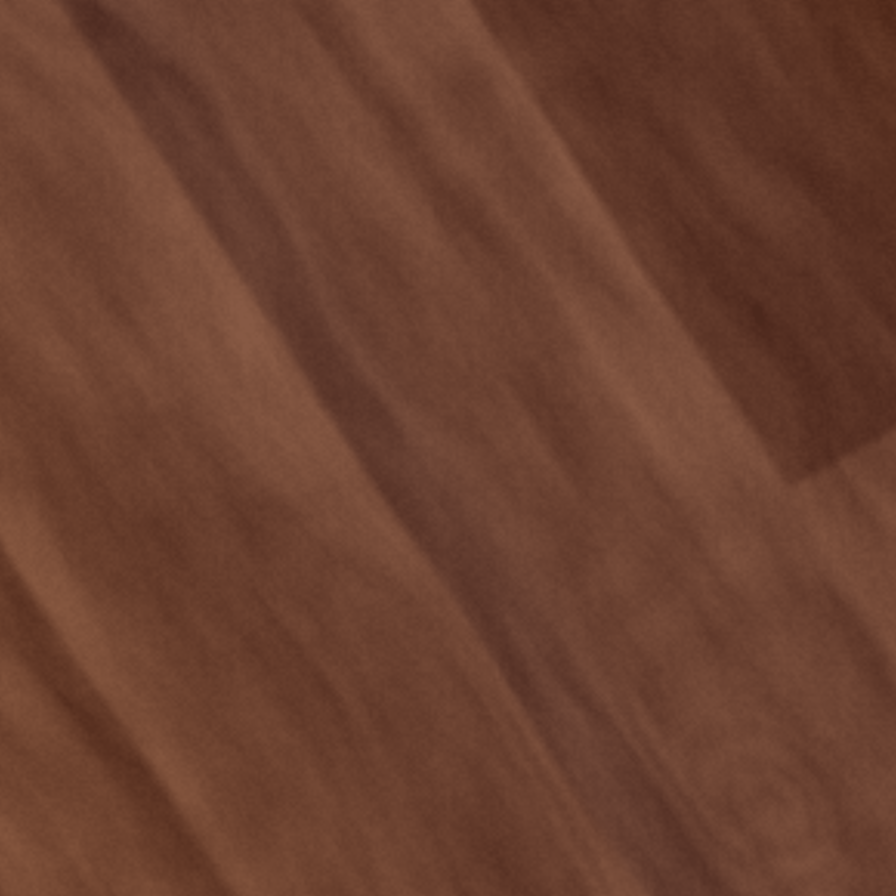
Write a WebGL 1 fragment shader that draws this texture.

```glsl
precision highp float;
// Reddish walnut floorboards running diagonally, with soft streaks and figure.
// Coordinates are turned into across/along the boards; stretched noise and
// soft bands set a tone, which is mapped to a narrow brown ramp.
uniform vec2 u_resolution;

float hash(vec2 p) {
  return fract(sin(dot(p, vec2(127.1, 311.7))) * 43758.55);
}

float noise(vec2 p) {
  vec2 i = floor(p), f = fract(p);
  f = f * f * (3.0 - 2.0 * f);
  return mix(mix(hash(i), hash(i + vec2(1.0, 0.0)), f.x),
             mix(hash(i + vec2(0.0, 1.0)), hash(i + 1.0), f.x), f.y);
}

float fbm(vec2 p) {
  float sum = 0.0, amp = 0.5;
  for (int i = 0; i < 4; i++) {
    sum += amp * noise(p);
    p = p * 2.03 + 17.3;
    amp *= 0.5;
  }
  return sum / 0.9375;
}

// Soft bump around a centre
float band(float x, float centre, float width) {
  float d = (x - centre) / width;
  return exp(-d * d);
}

// Soft-edged step
float past(float x, float edge) {
  return smoothstep(edge - 0.008, edge + 0.008, x);
}

void main() {
  vec2 uv = gl_FragCoord.xy / u_resolution;
  float across = dot(uv, vec2(0.835, 0.55));
  float along = dot(uv, vec2(0.55, -0.835));

  // Boards: three long seams and one butt joint
  float seam = across + 0.006 * (noise(vec2(along * 5.0, 3.0)) - 0.5);
  float afterFirst = past(seam, 0.217);
  float afterSecond = past(seam, 0.601);
  float afterThird = past(seam, 0.985);
  float joint = past(along - 0.08 * (across - 1.0), 0.105);
  float darkBoard = afterThird * (1.0 - joint);
  float leftBoard = 1.0 - afterFirst;
  float middleBoard = afterFirst * (1.0 - afterSecond);
  float rightBoard = afterSecond * (1.0 - afterThird);

  // Grain: wandering streaks, finer fibres and contour-like figure
  float wander = noise(vec2(across * 5.0, along * 3.5)) - 0.5;
  float ripple = noise(vec2(across * 16.0, along * 9.0) + 4.0) - 0.5;
  float grain = across + 0.05 * wander + 0.016 * ripple;
  float streaks = fbm(vec2(grain * 15.0, along * 2.8) + 2.0) - 0.5;
  float fibres = fbm(vec2(grain * 55.0, along * 11.0) + 9.0) - 0.5;
  float figure = noise(vec2(grain * 8.0, along * 3.4) + 31.0);
  float arches = sin(figure * 26.0 + 4.0 * streaks);
  float mottle = fbm(vec2(across * 22.0, along * 13.0) + 51.0) - 0.5;

  float tone = 0.63 + 0.5 * streaks + 0.24 * fibres + 0.045 * arches
             + 0.16 * mottle;

  // Bands along the boards
  tone -= leftBoard * (0.05 + 0.33 * band(seam, 0.2, 0.035));
  tone += middleBoard * (0.03 + 0.17 * band(seam, 0.235, 0.022)
        + 0.15 * band(seam, 0.575, 0.04));
  float fade = 1.0 - smoothstep(-0.1, 0.25, along);
  tone += rightBoard * (0.17 * band(grain, 0.89, 0.012) * fade
        + 0.17 * band(seam, 0.965, 0.022) * fade
        - 0.2 * band(grain, 0.845, 0.03)
        - 0.14 * band(grain, 0.965, 0.03) * (1.0 - fade)
        - 0.25 * band(seam, 0.615, 0.022)
        - 0.24 * band(grain, 0.655, 0.025) - 0.02);
  tone -= 0.42 * darkBoard + 0.08 * afterThird * joint;

  // Oval rings of the knot figure at the lower right
  vec2 knot = vec2(across - 0.773, (along - 0.39) * 0.65);
  float radius = length(knot) + 0.035 * wander + 0.016 * ripple;
  tone += 0.05 * sin(radius * 230.0) * band(radius, 0.04, 0.055) * rightBoard;

  // Smoky patches in the middle board and a small dark fleck
  float smoke = smoothstep(0.5, 0.8, noise(vec2(grain * 9.0, along * 4.0) + 8.0));
  tone -= 0.16 * smoke * middleBoard;
  vec2 fleck = vec2(across - 1.065, along + 0.077) / vec2(0.007, 0.014);
  tone -= 0.22 * exp(-dot(fleck, fleck));

  // Faint speckle
  tone += 0.09 * (noise(uv * 150.0) - 0.5) + 0.11 * (noise(uv * 290.0) - 0.5);
  tone = clamp(tone, 0.0, 1.0);

  // Brown ramp: orange towards the left and top corners, mauve in dark streaks
  vec3 color = mix(vec3(0.30, 0.155, 0.11), vec3(0.53, 0.35, 0.265), tone);
  float warmth = 0.6 * (1.0 - smoothstep(0.1, 0.6, across))
               + smoothstep(1.15, 1.5, across);
  color += vec3(0.012, 0.0, -0.02) * warmth;
  float mauve = rightBoard * (0.2 + 0.8 * band(seam, 0.64, 0.06));
  color += vec3(-0.008, 0.0, 0.009) * mauve;
  gl_FragColor = vec4(color, 1.0);
}
```
